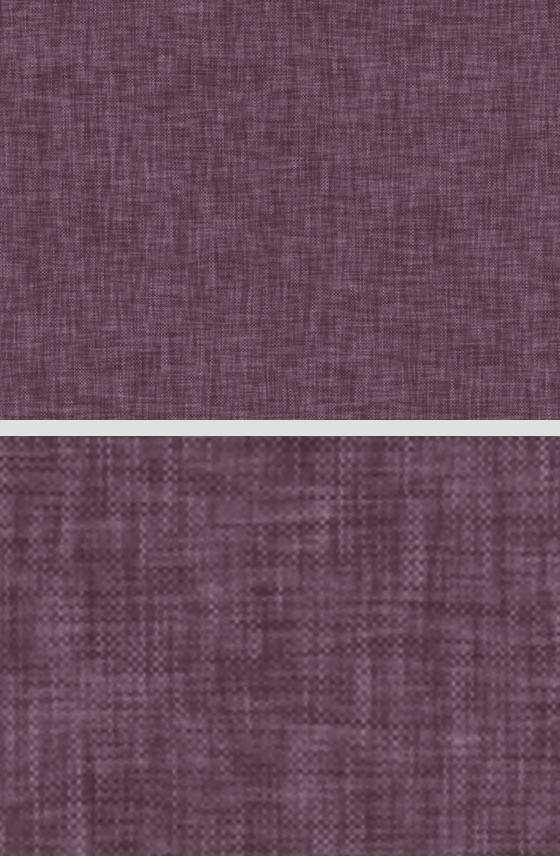
Top, the full canvas; bottom, a detail of the centre.
Reproduce this texture procedurally as a Shadertoy shader.

```glsl
// Plum melange cloth in a fine plain weave, lit evenly.
// Each thread carries its own run of light and dark streaks; a checker of
// crossings chooses warp or weft, and faint bands and blotches tint the cloth.

const float PI = 3.14159265;
const float THREADS_PER_HEIGHT = 240.0;
const vec3 MEAN_PLUM = vec3(0.393, 0.284, 0.341);
const vec3 SHADE_STEP = vec3(0.043, 0.043, 0.046);

float hash(vec2 cell) {
    vec3 q = fract(vec3(cell.xyx) * vec3(0.1031, 0.1030, 0.0973));
    q += dot(q, q.yzx + 33.33);
    return fract((q.x + q.y) * q.z);
}

// Smooth value noise with mean 0 and a spread of about 1.
float noise(vec2 p) {
    vec2 cell = floor(p);
    vec2 f = smoothstep(0.0, 1.0, p - cell);
    float low = mix(hash(cell), hash(cell + vec2(1, 0)), f.x);
    float high = mix(hash(cell + vec2(0, 1)), hash(cell + vec2(1, 1)), f.x);
    return (mix(low, high, f.y) - 0.5) / 0.214;
}

// Tone along one thread; a random shift keeps neighbours out of step.
float threadTone(float along, float thread, float seed) {
    float s = along + 37.0 * hash(vec2(thread, seed));
    float cell = floor(s);
    float a = hash(vec2(cell, thread + seed));
    float b = hash(vec2(cell + 1.0, thread + seed));
    return (mix(a, b, smoothstep(0.0, 1.0, s - cell)) - 0.5) / 0.214;
}

// Long soft streaks: x runs along the threads, y counts across them.
float streaks(vec2 p, float streakLength, float width, float seed) {
    float across = p.y / width;
    float thread = floor(across);
    float along = p.x / streakLength;
    return mix(threadTone(along, thread, seed),
               threadTone(along, thread + 1.0, seed),
               smoothstep(0.0, 1.0, across - thread));
}

// Fine streaks on single threads, as seen in one direction of the weave.
float yarn(vec2 p, float streakLength, float seed) {
    return 0.95 * streaks(p, streakLength, 0.9, seed)
         + 0.45 * streaks(p, 3.0 * streakLength, 1.0, seed + 400.0);
}

void mainImage(out vec4 fragColor, in vec2 fragCoord) {
    vec2 p = fragCoord / iResolution.y * THREADS_PER_HEIGHT;

    // Threads wander slightly, so the weave is never perfectly regular.
    vec2 cloth = p + 0.35 * vec2(noise(p / vec2(19.0, 43.0)),
                                 noise(p / vec2(43.0, 19.0) + 71.0));

    // Plain weave: warp and weft take turns on top.
    float crossing = sin(PI * cloth.x) * sin(PI * cloth.y);
    float weft = yarn(cloth, 8.0, 11.0);
    float warp = yarn(cloth.yx, 9.0, 1311.0);
    float tone = mix(weft, warp, 0.5 + 0.5 * crossing);

    // Uneven yarn batches, faint blotches and fibre grain.
    tone += 0.17 * streaks(cloth, 14.0, 2.0, 2511.0);
    tone += 0.20 * streaks(cloth.yx, 20.0, 2.0, 3711.0);
    tone += 0.14 * noise(p / 18.0 + 9.0);
    tone += 0.32 * noise(p * 1.1 + 150.0);
    tone += 0.60 * crossing;

    // Pale fibres stand out a little more than dark ones.
    tone += 0.07 * (tone * tone - 1.0);
    fragColor = vec4(MEAN_PLUM + SHADE_STEP * tone, 1.0);
}
```
